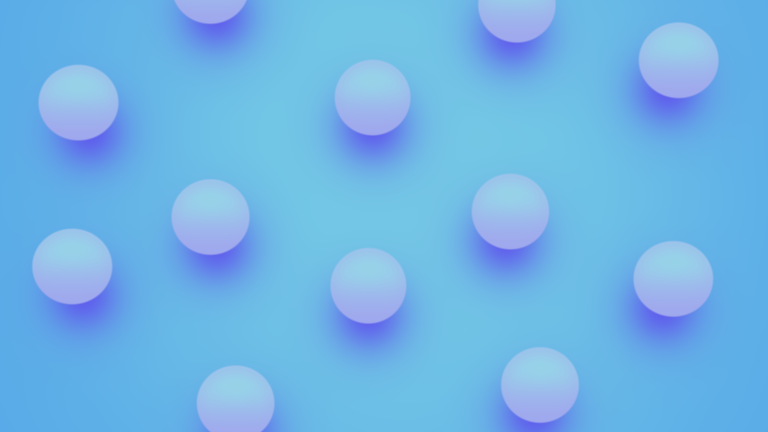
Write a Shadertoy shader that draws this background.

```glsl
// Pale glossy balls scattered on a soft blue surface, each with a violet shadow below.

#define BALL_RADIUS 0.0875
#define COLUMN_STEP 0.341
#define ROW_STEP 0.475
#define JITTER 0.06
#define SHADOW_DROP 0.068
#define SHADOW_LEAN 0.035
#define SHADOW_SIZE 0.074
#define HALO_SIZE 0.135
#define EDGE 0.003

const vec3 SURFACE_LIGHT = vec3(0.457, 0.792, 0.898);
const vec3 SURFACE_DIM   = vec3(0.345, 0.670, 0.908);
const vec3 HALO_COLOR    = vec3(0.390, 0.600, 0.905);
const vec3 SHADOW_COLOR  = vec3(0.370, 0.340, 0.930);
const vec3 BALL_TOP      = vec3(0.605, 0.790, 0.920);
const vec3 BALL_BOTTOM   = vec3(0.625, 0.660, 0.930);
const vec3 BALL_SHEEN    = vec3(0.580, 0.840, 0.905);

// Random vector in [-1, 1]^2
vec2 hash2(vec2 p) {
    p = vec2(dot(p, vec2(127.1, 311.7)), dot(p, vec2(269.5, 183.3)));
    return 2.0 * fract(sin(p) * 43758.55) - 1.0;
}

float gradientNoise(vec2 p) {
    vec2 i = floor(p), f = fract(p);
    vec2 u = f * f * (3.0 - 2.0 * f);
    float a = dot(hash2(i), f);
    float b = dot(hash2(i + vec2(1, 0)), f - vec2(1, 0));
    float c = dot(hash2(i + vec2(0, 1)), f - vec2(0, 1));
    float d = dot(hash2(i + vec2(1, 1)), f - vec2(1, 1));
    return mix(mix(a, b, u.x), mix(c, d, u.x), u.y);
}

float softSpot(vec2 p, float size) {
    return exp(-dot(p, p) / (size * size));
}

// Staggered columns, each ball nudged off its lattice point
vec2 ballCenter(float column, float row) {
    float odd = mod(column, 2.0);
    vec2 lattice = vec2(0.204 + COLUMN_STEP * column,
                        mix(0.34, 0.07, odd) + ROW_STEP * row);
    return lattice + JITTER * hash2(vec2(column, row) + 3.0);
}

// Broad pool of light, dimming towards the sides and lower left
vec3 surfaceColor(vec2 uv, float midX) {
    vec2 q = (uv - vec2(midX + 0.05, 0.60)) * vec2(1.0, 0.85);
    float dim = smoothstep(0.12, 1.12, length(q) + 0.05 * gradientNoise(uv * 2.5));
    return mix(SURFACE_LIGHT, SURFACE_DIM, dim);
}

// q is the position on the ball, with its rim at length 1
vec3 ballColor(vec2 q) {
    vec3 color = mix(BALL_BOTTOM, BALL_TOP, smoothstep(-1.0, 0.55, q.y));
    float sheen = softSpot((q - vec2(0.0, 0.42)) * vec2(0.9, 1.5), 0.6);
    color = mix(color, BALL_SHEEN, 0.65 * sheen);
    return mix(color, BALL_BOTTOM, 0.22 * smoothstep(0.6, 1.0, length(q)));
}

void mainImage(out vec4 fragColor, in vec2 fragCoord) {
    vec2 uv = fragCoord / iResolution.y;
    float midX = 0.5 * iResolution.x / iResolution.y;

    float haloLight = 1.0, shadowLight = 1.0, cover = 0.0;
    vec3 balls = vec3(0.0);

    for (float column = 0.0; column < 5.0; column++) {
        for (float row = 0.0; row < 3.0; row++) {
            vec2 center = ballCenter(column, row);
            vec2 offset = uv - center;

            // Shadows lean towards the middle of the canvas
            vec2 drop = vec2(SHADOW_LEAN * (midX - center.x), -SHADOW_DROP);
            haloLight *= 1.0 - 0.55 * softSpot(offset - drop, HALO_SIZE);
            shadowLight *= 1.0 - 0.92 * softSpot(offset - drop, SHADOW_SIZE);

            // Balls widen slightly near the sides
            float widen = 1.0 + 0.08 * abs(center.x - midX);
            vec2 q = offset / (BALL_RADIUS * vec2(widen, 1.0));
            float inside = smoothstep(EDGE, -EDGE, (length(q) - 1.0) * BALL_RADIUS);
            balls = mix(balls, ballColor(q), step(0.001, inside));
            cover = max(cover, inside);
        }
    }

    vec3 color = surfaceColor(uv, midX);
    color = mix(color, HALO_COLOR, 1.0 - haloLight);
    color = mix(color, SHADOW_COLOR, 1.0 - shadowLight);
    color = mix(color, balls, cover);
    fragColor = vec4(color, 1.0);
}
```
